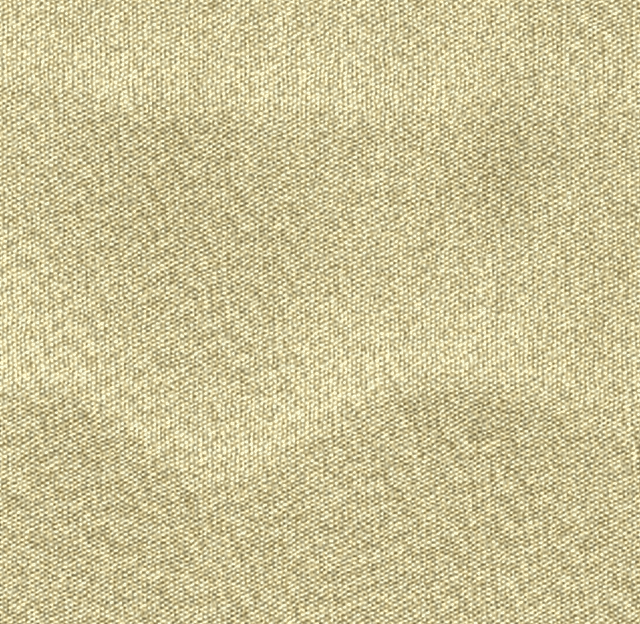
Reproduce this texture procedurally as a WebGL 1 fragment shader.

```glsl
precision highp float;
uniform vec2 u_resolution;

const float TAU = 6.2831853;

float hash(vec2 p) {
  return fract(sin(dot(p, vec2(127.1, 311.7))) * 43758.5453);
}

float noise(vec2 p) {
  vec2 i = floor(p);
  vec2 f = fract(p);
  f = f * f * (3.0 - 2.0 * f);
  return mix(mix(hash(i), hash(i + vec2(1.0, 0.0)), f.x),
             mix(hash(i + vec2(0.0, 1.0)), hash(i + 1.0), f.x), f.y);
}

float fbm(vec2 p) {
  float sum = 0.0;
  float amp = 0.5;
  for (int i = 0; i < 4; i++) {
    sum += amp * noise(p);
    p = p * 2.03 + 17.3;
    amp *= 0.5;
  }
  return sum / 0.9375;
}

float bump(vec2 p, vec2 center, vec2 radius) {
  vec2 d = (p - center) / radius;
  return exp(-dot(d, d));
}

// Bright on the upper side of a fold, falling off quickly below it
float foldSheen(float above, float reach, float edge) {
  return smoothstep(-edge, edge, above) * exp(-max(above, 0.0) / reach);
}

// Soft light and shadow across the draped cloth
float drape(vec2 uv) {
  float wobble = 0.03 * (fbm(uv * 7.0) - 0.5);
  float valley = 0.39 - 0.16 * exp(-pow((uv.x - 0.34) / 0.17, 2.0))
               - 0.05 * smoothstep(0.75, 0.95, uv.x) + wobble;
  float ridge = 0.88 - 0.06 * smoothstep(0.0, 0.25, uv.x) + wobble;
  float light = 0.20 * foldSheen(uv.y - valley, 0.13, 0.045)
              * (1.0 - 0.5 * smoothstep(0.75, 1.0, uv.x));
  light += 0.15 * foldSheen(uv.y - ridge, 0.25, 0.03)
         * (1.0 - 0.6 * smoothstep(0.5, 0.85, uv.x));
  light += 0.07 * bump(uv, vec2(0.0, 0.55), vec2(0.08, 0.25));
  light -= 0.09 * bump(uv, vec2(0.78, 0.72), vec2(0.10, 0.12));
  light -= 0.05 * bump(uv, vec2(0.28, 0.68), vec2(0.22, 0.13));
  light -= 0.06 * bump(uv, vec2(0.10, 0.33), vec2(0.12, 0.06));
  light -= 0.05 * bump(uv, vec2(0.72, 0.34), vec2(0.14, 0.08));
  return light + 0.10 * (fbm(uv * vec2(4.0, 6.0) + 3.0) - 0.5);
}

// Short pinched creases running down the cloth
float creases(vec2 uv) {
  float bend = 0.012 * (noise(uv * 18.0) - 0.5);
  float slant = bend - 0.08 * (uv.y - 0.3);
  float middle = bump(uv, vec2(0.742 + bend, 0.64), vec2(0.003, 0.11));
  float side = bump(uv, vec2(0.985 + slant, 0.31), vec2(0.003, 0.06));
  float shadow = bump(uv, vec2(0.993 + slant, 0.28), vec2(0.003, 0.07));
  return 0.12 * middle + 0.25 * side - 0.25 * shadow;
}

// Staggered twill: crossing diagonals with upright strokes where lit
float weave(vec2 p, float light) {
  vec2 thread = TAU * p * vec2(67.0, 125.0);
  thread.x += 3.0 * (fbm(p * 22.0) - 0.5) + 0.8 * (noise(p * 75.0 + 5.0) - 0.5);
  thread.y += 5.0 * (fbm(p * 16.0 + 41.0) - 0.5) + 1.6 * (noise(p * 90.0) - 0.5);
  float lit = smoothstep(-0.05, 0.16, light);
  float rising = sin(thread.y - thread.x);
  float falling = sin(thread.y + thread.x);
  float upright = sin(2.0 * thread.x + 0.8 * noise(p * 60.0));
  return mix(0.30, 0.22, lit) * rising + mix(0.19, 0.13, lit) * falling
       + mix(0.07, 0.20, lit) * upright;
}

vec3 clothColor(float v) {
  vec3 olive = vec3(0.53, 0.48, 0.32);
  vec3 straw = vec3(0.92, 0.88, 0.70);
  vec3 cream = vec3(0.98, 0.97, 0.82);
  vec3 color = mix(olive, straw, clamp(v / 0.87, -0.12, 1.0));
  return mix(color, cream, clamp((v - 0.87) / 0.13, 0.0, 1.2));
}

void main() {
  vec2 uv = gl_FragCoord.xy / u_resolution;
  vec2 p = gl_FragCoord.xy / u_resolution.y;

  // Cloth lighting and thread structure
  float light = drape(uv);
  float value = 0.59 + light + creases(uv) + weave(p, light);

  // Uneven fibres and glints, finer than the threads
  value += 0.70 * (noise(p * vec2(310.0, 230.0)) - 0.5);
  value += 0.12 * (noise(p * vec2(130.0, 80.0) + 9.0) - 0.5);

  // Slight warm and cool shifts between threads
  float warmth = noise(p * vec2(210.0, 150.0) + 70.0) - 0.5;
  vec3 color = clothColor(value) + warmth * vec3(0.03, 0.0, -0.05);
  gl_FragColor = vec4(clamp(color, 0.0, 1.0), 1.0);
}
```
